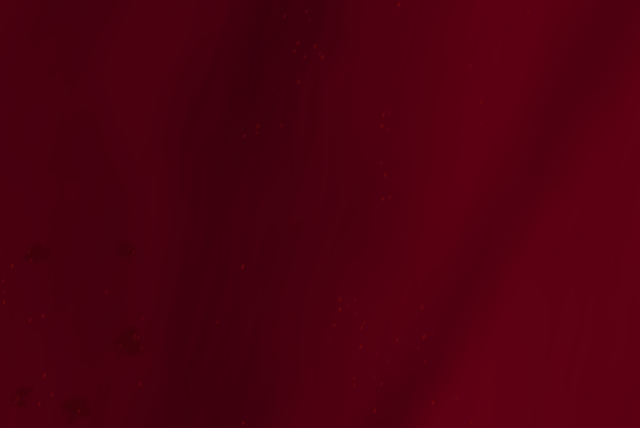
A WebGL 2 fragment shader for this texture:

```glsl
#version 300 es
precision highp float;

uniform vec2 u_resolution;
out vec4 fragColor;

// Tones are red levels; the other channels follow from TINT.
const vec3 TINT = vec3(1.0, 0.0, 0.205);
const float LEFT_TONE = 0.292;
const float RIGHT_TONE = 0.362;
const float CLOUD_AMOUNT = 0.045;
const float STREAK_AMOUNT = 0.022;
const float FOLD_DEPTH = 0.052;
const float DIAGONAL_DEPTH = 0.058;
const float SPECK_CELLS = 62.0;
const float SPECK_RADIUS = 0.19;
const vec3 SPECK_COLOR = vec3(0.47, 0.045, 0.045);
const float CLUMP_CELLS = 9.0;
const vec3 CLUMP_COLOR = vec3(0.20, 0.005, 0.02);

float hash(vec2 p) {
    vec3 q = fract(vec3(p.xyx) * 0.1031);
    q += dot(q, q.yzx + 33.33);
    return fract((q.x + q.y) * q.z);
}

vec2 hash2(vec2 p) {
    return vec2(hash(p), hash(p + 71.7));
}

float noise(vec2 p) {
    vec2 cell = floor(p);
    vec2 f = fract(p);
    f = f * f * (3.0 - 2.0 * f);
    float low = mix(hash(cell), hash(cell + vec2(1, 0)), f.x);
    float high = mix(hash(cell + vec2(0, 1)), hash(cell + vec2(1, 1)), f.x);
    return mix(low, high, f.y);
}

float fbm(vec2 p) {
    float sum = 0.0;
    float weight = 0.5;
    for (int i = 0; i < 4; i++) {
        sum += weight * noise(p);
        p = mat2(1.6, 1.2, -1.2, 1.6) * p + 5.3;
        weight *= 0.5;
    }
    return sum / 0.9375;
}

float band(float offset, float width) {
    float t = offset / width;
    return exp(-t * t);
}

// Broad folds of light and shade, with fine streaks along them.
float clothTone(vec2 p) {
    vec2 warp = vec2(fbm(p * vec2(4.0, 2.5)), fbm(p * 3.0 + 19.0)) - 0.5;
    vec2 q = p + warp * vec2(0.13, 0.10);
    float lean = q.x - 0.24 * (q.y - 0.5);
    float tone = mix(LEFT_TONE, RIGHT_TONE, smoothstep(0.75, 1.12, lean));

    float fold = q.x - 0.49 - 0.18 * q.y * q.y;
    tone -= FOLD_DEPTH * band(fold, 0.15);
    float diagonal = q.x - 0.91 - 0.53 * pow(max(q.y, 0.0), 0.9);
    tone -= DIAGONAL_DEPTH * band(diagonal, 0.085);
    tone -= 0.022 * band(q.x - 0.22, 0.11);

    tone += CLOUD_AMOUNT * (fbm(vec2(lean * 5.0, q.y * 2.2) + 8.0) - 0.5);
    float streaks = noise(vec2(lean * 48.0, q.y * 4.0))
                  + 0.5 * noise(vec2(lean * 95.0, q.y * 7.0) + 31.0) - 0.75;
    float streakMask = 0.3 + 0.7 * band(fold - 0.03, 0.17);
    return tone + STREAK_AMOUNT * streaks * streakMask;
}

// Dark crumbly patches gathered at the lower left.
float clumps(vec2 p) {
    vec2 g = p * CLUMP_CELLS;
    float rough = fbm(p * 55.0) - 0.5;
    float cover = 0.0;
    for (int y = -1; y <= 1; y++) {
        for (int x = -1; x <= 1; x++) {
            vec2 id = floor(g) + vec2(x, y);
            vec2 center = id + 0.2 + 0.6 * hash2(id + 3.0);
            vec2 place = center / CLUMP_CELLS;
            float chance = 0.6 * smoothstep(0.5, 0.1, place.x) * smoothstep(0.55, 0.2, place.y);
            float radius = 0.17 + 0.16 * hash(id + 47.0);
            float d = length((g - center) * vec2(1.0, 1.15)) + rough * 0.4 - radius;
            cover = max(cover, step(hash(id + 13.0), chance) * smoothstep(0.12, -0.12, d));
        }
    }
    return cover;
}

// Tiny bright flecks, grouped loosely and denser inside the clumps.
float specks(vec2 p, float density) {
    vec2 g = p * SPECK_CELLS;
    float blur = max(0.12, SPECK_CELLS / u_resolution.y);
    float glow = 0.0;
    for (int y = -1; y <= 1; y++) {
        for (int x = -1; x <= 1; x++) {
            vec2 id = floor(g) + vec2(x, y);
            vec2 d = g - id - 0.15 - 0.7 * hash2(id);
            d.x -= 0.3 * d.y;
            float radius = SPECK_RADIUS * (0.5 + hash(id + 29.0));
            float dist = length(d * vec2(1.2, 0.75)) - radius;
            float level = step(hash(id + 101.0), density) * (0.35 + 0.65 * hash(id + 7.0));
            glow = max(glow, level * smoothstep(blur, -blur, dist));
        }
    }
    return glow;
}

void main() {
    vec2 p = gl_FragCoord.xy / u_resolution.y;
    vec3 color = TINT * clothTone(p);
    float clump = clumps(p);
    color = mix(color, CLUMP_COLOR, 0.5 * clump);

    float groups = smoothstep(0.56, 0.8, noise(p * vec2(11.0, 7.0) + 4.0));
    float region = band(p.x - 0.83, 0.24) + 0.6 * smoothstep(0.45, 0.1, p.x) * smoothstep(0.65, 0.3, p.y);
    float density = 0.15 * groups * region + 0.004 * region + 0.4 * clump;
    color = mix(color, SPECK_COLOR, 0.6 * specks(p, density));
    fragColor = vec4(color, 1.0);
}
```
